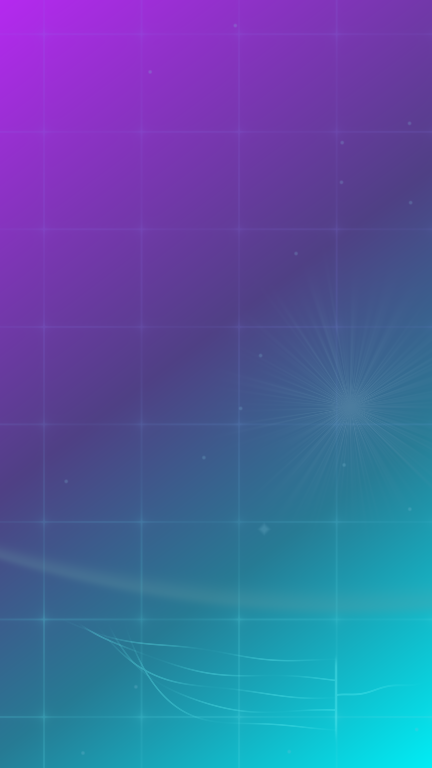
A Shadertoy shader for this background:

```glsl
float hash(vec2 p) {
    return fract(sin(dot(p, vec2(127.1, 311.7))) * 4375.85);
}

float stroke(float d, float halfWidth) {
    float px = 1.0 / iResolution.y;
    return 1.0 - smoothstep(halfWidth, halfWidth + px, abs(d));
}

// Diagonal sweep from violet through slate to cyan
vec3 backdrop(vec2 uv) {
    float t = 1.0 - uv.y + 0.42 * uv.x;
    vec3 violet = vec3(0.71, 0.16, 0.94), indigo = vec3(0.31, 0.25, 0.52);
    vec3 teal = vec3(0.15, 0.48, 0.58), cyan = vec3(0.0, 0.93, 0.96);
    vec3 col = mix(violet, indigo, clamp(t / 0.64, 0.0, 1.0));
    col = mix(col, teal, clamp((t - 0.64) / 0.34, 0.0, 1.0));
    return mix(col, cyan, clamp((t - 0.98) / 0.44, 0.0, 1.0));
}

// Square grid with soft halos and brighter crossings
float grid(vec2 p) {
    float cell = 0.127;
    vec2 d = abs(mod(p - vec2(0.0573, 0.0664) + 0.5 * cell, cell) - 0.5 * cell);
    float lines = max(stroke(d.x, 0.0006), stroke(d.y, 0.0006));
    float halo = exp(-d.x / 0.003) + exp(-d.y / 0.003);
    float crossing = exp(-length(d) / 0.006);
    float wear = 0.75 + 0.25 * sin(p.x * 23.0 + 2.0 * sin(p.y * 17.0));
    return (0.1 * lines + 0.035 * halo) * wear + 0.1 * crossing;
}

// Radial streaks: one random ray in each angular cell, in three layers
float burst(vec2 q) {
    float r = length(q), turn = atan(q.y, q.x) / 6.2832 + 0.5;
    float rays = 0.0;
    for (int i = 0; i < 3; i++) {
        float count = 41.0 + 32.0 * float(i);
        float s = turn * count;
        vec2 id = vec2(mod(floor(s), count), float(i) + 3.0);
        float h = hash(id);
        float offset = fract(s) - 0.5 - 0.3 * (hash(id + 7.0) - 0.5);
        float ray = 1.0 - smoothstep(0.04, 0.34, abs(offset));
        float reach = mix(0.08, 0.235, h);
        rays += ray * (0.3 + 0.7 * hash(id + 19.0)) * (1.0 - smoothstep(0.01, reach, r));
    }
    return 0.13 * rays * smoothstep(0.0, 0.03, r) + 0.32 * exp(-r * r / 0.0006) + 0.12 * exp(-r / 0.07);
}

// Fine threads fanning out near the lower edge
float threads(vec2 p) {
    float sum = 0.0;
    for (int i = 0; i < 5; i++) {
        float k = float(i), x = p.x - 0.08 - 0.02 * k;
        float rate = 6.0 + 4.0 * k, drop = (0.06 + 0.02 * k) * exp(-max(x, 0.0) * rate);
        float y = 0.132 - 0.02 * k + drop + 0.003 * sin(p.x * 31.0 + k * 2.4);
        float d = (p.y - y) / sqrt(1.0 + drop * drop * rate * rate);
        float span = smoothstep(0.0, 0.03, x) * step(p.x, 0.4375);
        sum += stroke(d, 0.0004) * span * (0.55 + 0.45 * sin(p.x * 40.0 + k * 3.0));
    }
    float tail = 0.093 + 0.17 * (p.x - 0.4375) + 0.002 * sin(p.x * 90.0);
    sum += stroke(p.y - tail, 0.0006) * step(0.4375, p.x) * (1.0 - smoothstep(0.46, 0.56, p.x));
    float seam = smoothstep(0.03, 0.06, p.y) * (1.0 - smoothstep(0.13, 0.15, p.y));
    return sum + stroke(p.x - 0.4375, 0.001) * seam;
}

// Sparse cellular specks
float specks(vec2 p) {
    vec2 id = floor(p * 14.0), f = fract(p * 14.0);
    vec2 seed = 0.2 + 0.6 * vec2(hash(id), hash(id + 5.0));
    return step(0.82, hash(id + 11.0)) * (1.0 - smoothstep(0.01, 0.05, length(f - seed)));
}

void mainImage(out vec4 fragColor, in vec2 fragCoord) {
    vec2 uv = fragCoord / iResolution.xy;
    vec2 p = uv * vec2(0.5625, 1.0);
    vec3 col = backdrop(uv);

    // Shallow bowed band, widening to the right
    float bend = p.x - 0.45;
    float d = p.y - 0.211 - 0.326 * bend * bend;
    float width = mix(0.009, 0.017, uv.x) * (d > 0.0 ? 1.3 : 0.75);
    col = mix(col, vec3(0.42, 0.62, 0.65), 0.24 * exp(-d * d / (width * width)));

    // Flare
    col = mix(col, vec3(0.42, 0.59, 0.7), clamp(burst(p - vec2(0.456, 0.47)), 0.0, 0.65));

    // Line work
    vec3 lineColor = mix(vec3(0.35, 0.85, 0.9), vec3(0.52, 0.5, 0.95), smoothstep(0.2, 0.65, uv.y));
    col = mix(col, lineColor, grid(p) * mix(1.5, 0.9, smoothstep(0.1, 0.4, uv.y)));
    col = mix(col, vec3(0.4, 0.95, 0.97), 0.3 * clamp(threads(p), 0.0, 1.0));

    // Specks and a diamond glint
    vec2 g = abs(p - vec2(0.344, 0.311));
    float glint = 1.0 - smoothstep(0.002, 0.011, g.x + g.y);
    col = mix(col, vec3(0.5, 0.75, 0.85), 0.25 * glint + 0.25 * specks(p));

    fragColor = vec4(col, 1.0);
}
```
